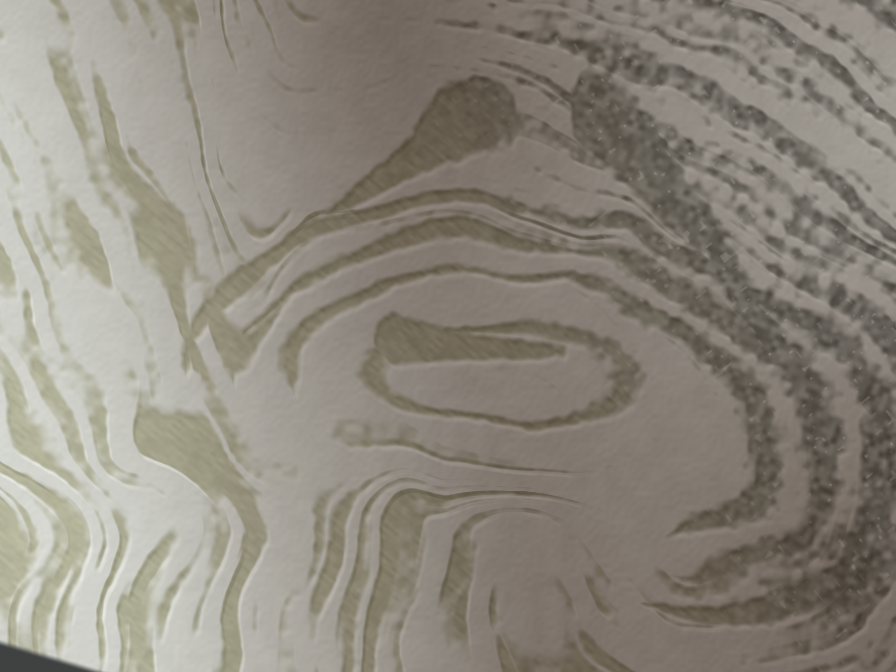
Write a WebGL 2 fragment shader that draws this texture.

```glsl
#version 300 es
precision highp float;

uniform vec2 u_resolution;
out vec4 fragColor;

float hash(vec2 cell) {
    vec3 h = fract(vec3(cell.xyx) * vec3(0.1031, 0.1030, 0.0973));
    h += dot(h, h.yzx + 33.33);
    return fract((h.x + h.y) * h.z);
}

float noise(vec2 p) {
    vec2 i = floor(p), f = fract(p);
    f = f * f * (3.0 - 2.0 * f);
    return mix(mix(hash(i), hash(i + vec2(1, 0)), f.x),
               mix(hash(i + vec2(0, 1)), hash(i + vec2(1, 1)), f.x), f.y);
}

vec2 warp(vec2 p, float freq, float amount) {
    return p + amount * (vec2(noise(p * freq + 7.3), noise(p * freq + 41.7)) - 0.5);
}

mat2 rotation(float a) {
    return mat2(cos(a), sin(a), -sin(a), cos(a));
}

float glow(vec2 p, vec2 center, float tightness) {
    return exp(-tightness * dot(p - center, p - center));
}

float glitterAmount(vec2 p) {
    return smoothstep(0.95, 1.5, p.x + 0.55 * p.y);
}

// Tapered stroke, positive inside
float stroke(vec2 p, vec2 a, vec2 b, float startWidth, float endWidth) {
    vec2 axis = b - a;
    float t = clamp(dot(p - a, axis) / dot(axis, axis), 0.0, 1.0);
    return mix(startWidth, endWidth, t) - length(p - a - axis * t);
}

// Marbled inlay as a rough signed distance, positive inside the veins
float veinField(vec2 p) {
    vec2 q = warp(warp(p, 3.5, 0.07), 11.0, 0.035);
    vec2 oval = rotation(0.16) * (q - vec2(0.78, 0.39));
    float r = length(oval * vec2(1.0, 1.75));

    // Flow runs diagonally at the left, around the oval, and down below it
    float flow = mix(dot(q, vec2(0.92, 0.4)), r, smoothstep(0.28, 0.5, q.x));
    float below = smoothstep(0.33, 0.22, q.y) * smoothstep(1.0, 0.75, q.x);
    flow = mix(flow, q.x + 0.04 * sin(q.y * 15.0), below);
    float threshold = 0.67 + 0.3 * smoothstep(0.46, 0.38, r) * (1.0 - below);
    threshold += 0.4 * glow(p, vec2(0.57, 0.96), 18.0) + 0.3 * glow(p, vec2(1.02, 0.25), 50.0);
    threshold -= 0.04 * smoothstep(0.35, 0.15, p.x);
    float field = (noise(vec2(flow * 28.0, 3.0) + q * 6.0) - threshold) * 0.05;
    float fine = noise(vec2(flow * 50.0, 9.0) + q * 9.0) - threshold - 0.12;
    field = max(field, fine * 0.03);

    // Nested rings of varying width, open at the lower left
    float opening = 0.04 * smoothstep(0.0, -0.12, oval.y) * smoothstep(0.3, 0.1, oval.x);
    for (int i = 0; i < 3; i++) {
        float radius = 0.355 + 0.085 * float(i);
        float width = 0.017 * noise(q * 6.0 + radius * 50.0) + 0.008 * glitterAmount(p);
        field = max(field, width - opening - 0.65 * abs(r - radius));
    }

    // Flat inner loop with a pool along its top
    vec2 inner = warp(p, 9.0, 0.03);
    float loop = length((inner - vec2(0.745, 0.445)) * vec2(1.0, 2.7));
    float loopWidth = 0.002 + 0.011 * noise(q * 9.0 + 3.0);
    field = max(field, loopWidth - 0.42 * abs(loop - 0.2));
    field = max(field, stroke(inner, vec2(0.59, 0.497), vec2(0.83, 0.487), 0.034, 0.008));

    // Broad glittering patches
    field = max(field, stroke(q, vec2(0.89, 0.83), vec2(1.07, 0.67), 0.06, 0.035));
    field = max(field, stroke(q, vec2(1.07, 0.67), vec2(1.24, 0.35), 0.026, 0.014));
    field = max(field, stroke(q, vec2(0.7, 0.81), vec2(0.5, 0.69), 0.045, 0.004));
    float ragged = mix(0.005, 0.015, glitterAmount(p));
    return field + ragged * (noise(p * 75.0) - 0.5);
}

float veinMask(vec2 p) {
    float edge = mix(0.005, 0.009, glitterAmount(p));
    return smoothstep(-edge, edge, veinField(p));
}

// Soft window light from the left with a weaker glow at the upper right
float lightLevel(vec2 p) {
    float side = 1.0 - smoothstep(-0.02, 0.74, p.x + 0.3 * (p.y - 0.4));
    float right = 0.36 * glow(p, vec2(1.3, 0.8), 7.0);
    float shade = 0.22 * glow(p, vec2(0.62, 0.95), 14.0) + 0.25 * glow(p, vec2(1.33, 0.0), 5.0);
    return side + right - shade + 0.12 * (noise(p * 5.0) - 0.5);
}

void main() {
    vec2 p = gl_FragCoord.xy / u_resolution.y;
    vec2 toLight = vec2(-0.5, 0.85);

    float light = lightLevel(p);
    float vein = veinMask(p);
    float relief = veinMask(p + toLight * 0.008) - vein;

    // Paper with a fine tooth
    vec3 color = mix(vec3(0.525, 0.492, 0.46), vec3(0.82, 0.828, 0.8), light);
    float tooth = noise(p * 140.0) - noise((p + toLight * 0.004) * 140.0);
    color += 0.022 * tooth + 0.02 * (noise(p * 45.0) - 0.5);

    // Woven inlay, turning from olive to grey glitter at the upper right
    float glitter = glitterAmount(p);
    vec3 tint = mix(vec3(0.85, 0.84, 0.75), vec3(0.69, 0.69, 0.675), glitter);
    float thread = noise(rotation(0.7) * p * vec2(60.0, 190.0)) - 0.5;
    float speckle = noise(rotation(0.4) * p * 110.0) - 0.5;
    float sparkle = smoothstep(0.8, 0.97, noise(rotation(0.9) * p * 120.0 + 19.0));
    vec3 inlay = color * tint + mix(0.05 * thread, 0.17 * speckle + 0.1 * sparkle, glitter);
    color = mix(color, inlay, vein);

    // Embossed edges: lit below each vein, shadowed above
    color += relief * mix(0.055, 0.075, light);

    // Dark gap under the sheet's lower corner
    float gap = smoothstep(0.05, 0.038, p.y + 0.3 * p.x);
    color = mix(color, vec3(0.25, 0.26, 0.26), gap);

    fragColor = vec4(clamp(color, 0.0, 1.0), 1.0);
}
```
